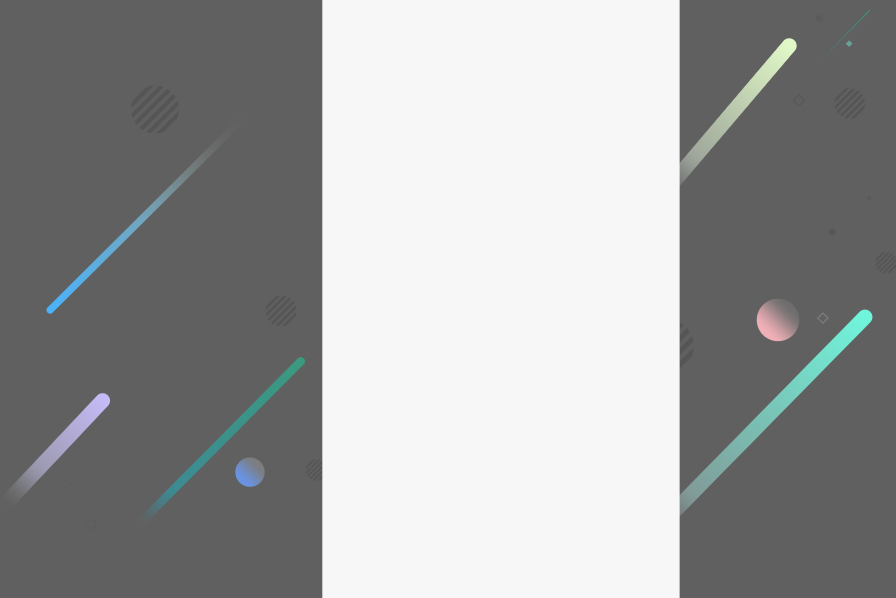
Write a WebGL 1 fragment shader that draws this background.

```glsl
precision highp float;
// Grey backdrop with fading diagonal streaks, gradient balls, hatched discs and
// small diamonds, and a pale vertical panel laid over the centre.
// Every shape is a signed distance blended in order; lengths are canvas heights.

uniform vec2 u_resolution;

const vec3 BACKDROP = vec3(0.378);
const vec3 PANEL = vec3(0.97);
const vec3 SHADE = vec3(0.325);
const vec3 OUTLINE = vec3(0.50);
const vec3 BLUE = vec3(0.29, 0.70, 0.98);
const vec3 SAND = vec3(0.62, 0.60, 0.50);
const vec3 LAVENDER = vec3(0.77, 0.73, 0.96);
const vec3 GREEN = vec3(0.23, 0.60, 0.50);
const vec3 TEAL = vec3(0.24, 0.53, 0.60);
const vec3 LIME = vec3(0.88, 0.97, 0.78);
const vec3 AQUA = vec3(0.44, 0.96, 0.86);
const vec3 ASH = vec3(0.52, 0.53, 0.54);
const vec3 PINK = vec3(0.94, 0.69, 0.72);
const vec3 PERIWINKLE = vec3(0.41, 0.58, 0.90);
const vec2 PANEL_SPAN = vec2(0.539, 1.1365);
const float STRIPE_PITCH = 0.33;   // hatch period relative to disc radius
const float HATCH_STRENGTH = 0.85;

// Antialiased coverage of a signed distance
float cover(float d) {
  return clamp(0.5 - d * u_resolution.y, 0.0, 1.0);
}

// Round-ended streak, transparent at the tail and opaque past the fade fraction
void streak(inout vec3 col, vec2 p, vec2 tail, vec2 head, float radius,
            vec3 tailColor, vec3 headColor, float fade) {
  vec2 axis = head - tail;
  float along = clamp(dot(p - tail, axis) / dot(axis, axis), 0.0, 1.0);
  float d = length(p - tail - axis * along) - radius;
  float alpha = cover(d) * smoothstep(0.0, fade, along);
  col = mix(col, mix(tailColor, headColor, along), alpha);
}

// Ball with a diagonal gradient from lower left to upper right
void ball(inout vec3 col, vec2 p, vec2 center, float radius, vec3 lit, vec3 dim) {
  vec2 q = (p - center) / radius;
  float t = smoothstep(-0.9, 0.9, (q.x + q.y) * 0.7071);
  col = mix(col, mix(lit, dim, t), cover((length(q) - 1.0) * radius));
}

// Disc cut into rising diagonal stripes
void hatchedDisc(inout vec3 col, vec2 p, vec2 center, float radius) {
  vec2 q = p - center;
  float pitch = radius * STRIPE_PITCH;
  float phase = fract((q.x - q.y) * 0.7071 / pitch);
  float stripe = cover((abs(phase - 0.5) - 0.27) * pitch);
  col = mix(col, SHADE, HATCH_STRENGTH * stripe * cover(length(q) - radius));
}

float diamond(vec2 p, vec2 center, float size) {
  vec2 q = abs(p - center);
  return (q.x + q.y - size) * 0.7071;
}

void diamondRing(inout vec3 col, vec2 p, vec2 center, float size, vec3 ink, float alpha) {
  col = mix(col, ink, alpha * cover(abs(diamond(p, center, size)) - 0.001));
}

void dot2(inout vec3 col, vec2 p, vec2 center, float radius, float alpha) {
  col = mix(col, SHADE, alpha * cover(length(p - center) - radius));
}

void main() {
  vec2 p = gl_FragCoord.xy / u_resolution.y;
  vec3 col = BACKDROP;

  // Hatched discs
  hatchedDisc(col, p, vec2(0.2593, 0.817), 0.040);
  hatchedDisc(col, p, vec2(0.470, 0.480), 0.026);
  hatchedDisc(col, p, vec2(0.529, 0.214), 0.018);
  hatchedDisc(col, p, vec2(1.421, 0.827), 0.0255);
  hatchedDisc(col, p, vec2(1.482, 0.561), 0.018);
  hatchedDisc(col, p, vec2(1.113, 0.421), 0.047);

  // Small dots and diamonds
  dot2(col, p, vec2(1.392, 0.612), 0.006, 0.7);
  dot2(col, p, vec2(1.370, 0.969), 0.006, 0.4);
  dot2(col, p, vec2(1.453, 0.669), 0.004, 0.4);
  diamondRing(col, p, vec2(1.376, 0.468), 0.0085, OUTLINE, 0.9);
  diamondRing(col, p, vec2(1.336, 0.832), 0.0095, SHADE, 0.7);
  diamondRing(col, p, vec2(0.152, 0.123), 0.0095, SHADE, 0.3);
  diamondRing(col, p, vec2(0.111, 0.191), 0.0080, SHADE, 0.2);
  col = mix(col, AQUA, 0.45 * cover(diamond(p, vec2(1.420, 0.927), 0.0055)));

  // Streaks
  streak(col, p, vec2(0.411, 0.807), vec2(0.0838, 0.4815), 0.0060, SAND, BLUE, 0.6);
  streak(col, p, vec2(0.004, 0.152), vec2(0.1715, 0.3300), 0.0125, ASH, LAVENDER, 0.4);
  streak(col, p, vec2(0.229, 0.120), vec2(0.5030, 0.3957), 0.0070, TEAL, GREEN, 0.25);
  streak(col, p, vec2(1.100, 0.665), vec2(1.3197, 0.9235), 0.0125, ASH, LIME, 0.3);
  streak(col, p, vec2(1.090, 0.107), vec2(1.4464, 0.4698), 0.0125, ASH, AQUA, 0.2);
  streak(col, p, vec2(1.359, 0.885), vec2(1.4540, 0.9825), 0.0007, TEAL, GREEN, 0.9);

  // Balls
  ball(col, p, vec2(0.418, 0.2105), 0.0245, PERIWINKLE, vec3(0.49));
  ball(col, p, vec2(1.301, 0.4650), 0.0355, PINK, vec3(0.43));

  // Central panel covers whatever runs beneath it
  float panel = cover(max(PANEL_SPAN.x - p.x, p.x - PANEL_SPAN.y));
  gl_FragColor = vec4(mix(col, PANEL, panel), 1.0);
}
```
